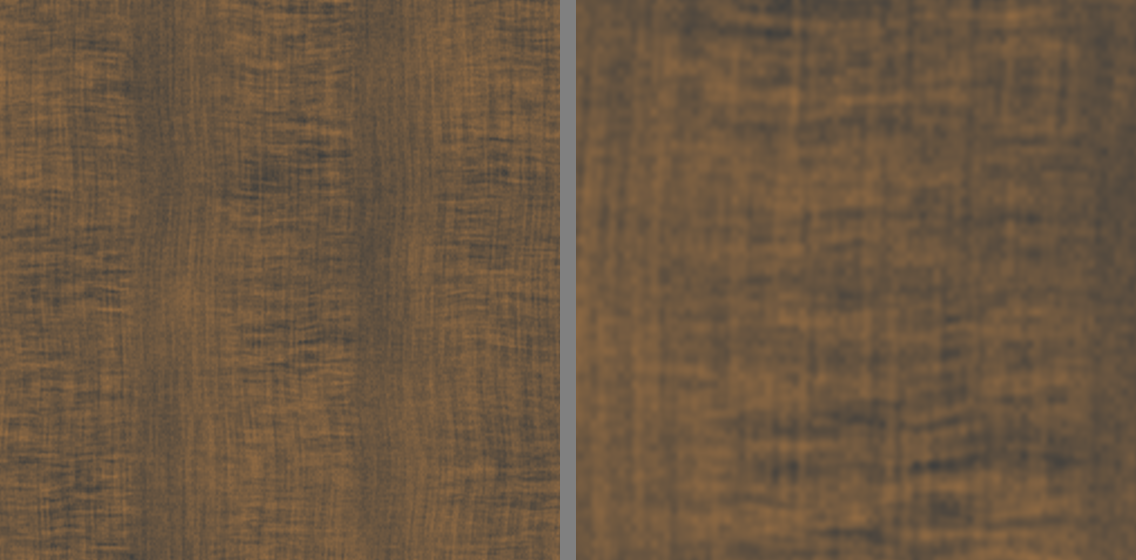
Left: the whole. Right: its middle third, enlarged.
This texture is drawn by a Shadertoy shader. Its source:

```glsl
const vec3 WOOD_MID = vec3(0.422, 0.339, 0.251);
const vec3 TONE_STEP = vec3(0.050, 0.027, 0.004);
const float PLANK_WIDTH = 0.395;
const float FIRST_SEAM = 0.247;

// Integer hash, returns -1..1
float hash(ivec2 cell, uint seed) {
    uvec2 q = uvec2(cell) * uvec2(1597u, 3571u);
    uint h = (q.x ^ (q.y << 7)) + seed * 7919u;
    h = (h ^ (h >> 15)) * 739397u;
    h = (h ^ (h >> 13)) * 974711u;
    h ^= h >> 16;
    return float(h & 65535u) / 32767.5 - 1.0;
}

// Smooth value noise, -1..1
float noise(vec2 p, uint seed) {
    ivec2 i = ivec2(floor(p));
    vec2 f = fract(p);
    f = f * f * (3.0 - 2.0 * f);
    float low = mix(hash(i, seed), hash(i + ivec2(1, 0), seed), f.x);
    float high = mix(hash(i + ivec2(0, 1), seed), hash(i + ivec2(1, 1), seed), f.x);
    return mix(low, high, f.y);
}

float fbm(vec2 p, uint seed) {
    float sum = 0.0, amp = 1.0;
    for (uint i = 0u; i < 4u; i++) {
        sum += amp * noise(p, seed + i);
        p = p * 2.03 + 3.7;
        amp *= 0.5;
    }
    return sum;
}

// Short wavy cross-grain streaks
float flame(vec2 p, uint seed) {
    p.y += 0.008 * noise(p * vec2(8.0, 7.0), seed) + 0.003 * noise(p * vec2(24.0, 30.0), seed + 1u);
    float broad = noise(p * vec2(12.0, 80.0), seed + 2u);
    float thin = noise(p * vec2(20.0, 150.0), seed + 3u);
    float flecks = noise(p * vec2(50.0, 190.0), seed + 4u);
    return 0.65 * broad + 1.1 * thin + 0.8 * flecks;
}

// Long fibres running up the plank
float threads(vec2 p, uint seed) {
    p.x += 0.008 * noise(p * vec2(4.0, 6.0), seed);
    float fine = noise(p * vec2(190.0, 13.0), seed + 1u);
    float wide = noise(p * vec2(75.0, 4.0), seed + 2u);
    return 0.95 * fine + 0.4 * wide;
}

// Fine speckle
float speckle(vec2 p, uint seed) {
    return noise(p * vec2(250.0, 210.0), seed) + 0.7 * noise(p * vec2(140.0, 170.0), seed + 1u);
}

void mainImage(out vec4 fragColor, in vec2 fragCoord) {
    vec2 uv = fragCoord / iResolution.xy;

    // Position across the plank, with a wandering seam
    float wander = 0.006 * noise(uv * vec2(3.0, 7.0), 5u);
    float across = fract((uv.x - FIRST_SEAM + wander) / PLANK_WIDTH);
    float seam = smoothstep(0.95, 1.0, across);
    float smoothBand = 1.0 - smoothstep(0.06, 0.24, across) * (1.0 - seam);
    float warmBand = smoothstep(0.15, 0.28, across) * (1.0 - smoothstep(0.42, 0.68, across));
    float figure = smoothstep(0.22, 0.54, across) * (1.0 - seam);

    // Streaks fade in and out in patches
    float patches = 0.85 + 0.4 * noise(uv * vec2(5.0, 8.0), 11u);
    float streakGain = mix(0.25, 1.15 * patches, figure);

    // Sum all layers into one tone
    float tone = 0.6 * fbm(uv * vec2(3.6, 4.6), 20u);
    tone += 0.2 * fbm(uv * vec2(5.0, 22.0), 30u) * figure;
    tone += streakGain * flame(uv, 40u);
    tone += mix(1.0, 0.7, smoothBand) * threads(uv, 50u);
    tone += 0.62 * speckle(uv, 60u);
    tone += 0.3 * warmBand - 0.55 * smoothBand;

    fragColor = vec4(WOOD_MID + TONE_STEP * tone, 1.0);
}
```
